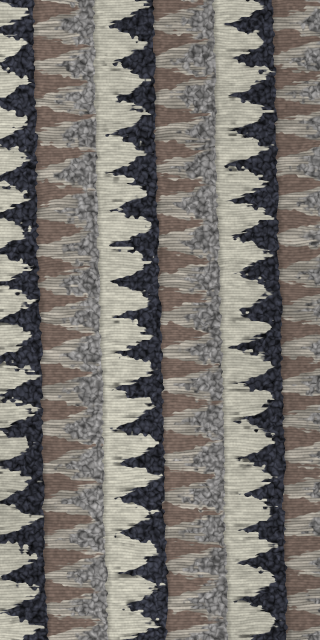
Reproduce this pattern procedurally as a Shadertoy shader.

```glsl
#define COLUMN_PITCH 0.376
#define TOOTH_PITCH 0.1133
#define SLANT 0.023
#define RISE 0.04
#define LOOP_DENSITY 64.0
#define THREAD_ROWS 118.0
#define SAMPLES 3
#define INK vec3(0.168, 0.174, 0.203)
#define CREAM vec3(0.725, 0.715, 0.660)
#define BROWN vec3(0.435, 0.375, 0.342)
#define PALE vec3(0.590, 0.568, 0.530)
#define GRAY vec3(0.465, 0.460, 0.457)

float hash(vec2 p) {
    vec3 q = fract(p.xyx * 0.1031);
    q += dot(q, q.yzx + 33.33);
    return fract((q.x + q.y) * q.z);
}

float noise(vec2 p) {
    vec2 i = floor(p), f = fract(p);
    f = f * f * (3.0 - 2.0 * f);
    float low = mix(hash(i), hash(i + vec2(1, 0)), f.x);
    float high = mix(hash(i + vec2(0, 1)), hash(i + vec2(1, 1)), f.x);
    return mix(low, high, f.y);
}

// Signed relief of looped yarn: crumpled cells with dark gaps
float loopYarn(vec2 p) {
    p += 0.7 * vec2(noise(p * 1.3), noise(p * 1.3 + 31.0));
    vec2 cell = floor(p);
    float nearest = 9.0, tone = 0.0;
    for (int j = -1; j <= 1; j++)
    for (int i = -1; i <= 1; i++) {
        vec2 c = cell + vec2(i, j);
        vec2 center = c + 0.1 + 0.8 * vec2(hash(c), hash(c + 57.0));
        float angle = 6.28 * hash(c + 17.0);
        vec2 d = p - center;
        float along = dot(d, vec2(cos(angle), sin(angle)));
        float dist = sqrt(dot(d, d) - 0.45 * along * along);
        if (dist < nearest) {
            nearest = dist;
            tone = hash(c + 131.0);
        }
    }
    float relief = mix(0.3, -0.42, smoothstep(0.05, 0.75, nearest));
    return relief + 0.45 * (tone - 0.5) + 0.4 * (noise(p * 2.7) - 0.5);
}

// Signed relief of flat weave: uneven stitches in wavering rows
float weave(vec2 p, float rows, float stitchLength) {
    float row = floor(p.y * rows);
    float x = p.x * rows / stitchLength + 7.0 * hash(vec2(row, 5.0));
    float rib = abs(2.0 * fract(p.y * rows) - 1.0);
    return 0.5 * (noise(vec2(x, row)) - 0.5) + 0.16 - 0.48 * rib * rib;
}

vec3 fabric(vec2 p) {
    float bump = noise(p * 75.0) - 0.5;
    vec2 cloth = p + vec2(0.0, 0.012 * noise(p * vec2(11.0, 17.0)));
    float row = floor(cloth.y * THREAD_ROWS);
    float fray = noise(vec2(p.x * 22.0, row)) - 0.5;
    float yarn = loopYarn(p * LOOP_DENSITY);

    // Leaning columns, each split into two toothed bands
    float lean = p.x + SLANT * (p.y - 1.0) + 0.012 * bump
               + 0.008 * (noise(p * vec2(2.0, 5.0)) - 0.5);
    float u = 2.0 * (lean - 0.125) / COLUMN_PITCH;
    float band = floor(u), across = fract(u);
    bool inkBand = mod(band, 2.0) > 0.5;

    // Teeth: t is 0 on the axis of a tooth and 1 in the valley
    float v = (p.y - 1.016 - RISE * (p.x - 0.5)) / TOOTH_PITCH + 0.5;
    v += 0.2 * (noise(vec2(band * 7.3, p.y * 5.0)) - 0.5) + 0.1 * bump;
    float t = abs(2.0 * fract(v) - 1.0);
    float reach = 0.14 * (hash(vec2(band + 20.0, floor(v) + 40.0)) - 0.5) * (1.0 - t);

    vec3 color;
    if (inkBand) {
        float edge = mix(0.25, 0.85, 1.0 - pow(1.0 - t, 1.45)) + reach;
        float tooth = smoothstep(-0.03, 0.03, across - edge + 0.2 * fray + 0.16 * bump);
        vec3 ground = CREAM * (1.0 + 0.36 * weave(cloth, THREAD_ROWS, 3.0));
        // Pulled threads around the tooth tips
        float pull = smoothstep(0.2, 0.36, fray) * smoothstep(0.8, 0.2, t);
        ground *= 1.0 - 0.5 * pull * smoothstep(0.05, 0.3, across);
        color = mix(ground, INK * (1.0 + 1.1 * yarn), tooth);
    } else {
        float edge = 0.86 * (t - 0.28) / 0.72 + 0.5 * reach;
        float tooth = smoothstep(-0.05, 0.05, across - edge + 0.36 * fray);
        float loopEdge = mix(0.36, 0.88, t) + reach;
        float loops = smoothstep(-0.09, 0.09, across - loopEdge + 0.3 * fray + 0.25 * bump);
        vec3 ground = BROWN * (1.0 + 0.42 * weave(cloth, THREAD_ROWS, 1.2));
        vec3 threads = PALE * (1.0 + 0.75 * weave(cloth, THREAD_ROWS, 6.0));
        color = mix(ground, threads, tooth);
        color = mix(color, GRAY * (1.0 + 0.75 * yarn), loops);
    }

    // Shadow cast by the raised yarn of the band to the left
    color *= 1.0 - 0.2 * smoothstep(0.09, 0.0, across);
    // Soft uneven light and fiber grain
    color *= 0.93 + 0.13 * noise(p * 2.3 + 4.0);
    return color * (0.95 + 0.1 * noise(p * 210.0));
}

void mainImage(out vec4 fragColor, in vec2 fragCoord) {
    vec3 sum = vec3(0.0);
    for (int j = 0; j < SAMPLES; j++)
    for (int i = 0; i < SAMPLES; i++) {
        vec2 offset = (vec2(i, j) + 0.5) / float(SAMPLES) - 0.5;
        sum += fabric((fragCoord + offset) / iResolution.x);
    }
    fragColor = vec4(sum / float(SAMPLES * SAMPLES), 1.0);
}
```
